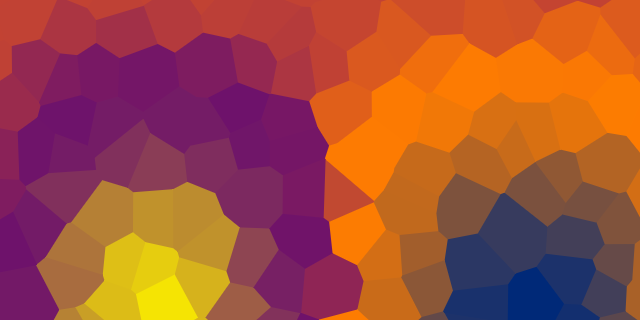
Reproduce this background procedurally as a WebGL 2 fragment shader.

```glsl
#version 300 es
precision highp float;
// Mosaic of flat irregular cells over two glowing arches on a warm red ground.
// Cellular noise picks the nearest jittered seed; each cell takes the colour
// of a smooth two-arch gradient at its seed, with antialiased cell borders.

uniform vec2 u_resolution;
out vec4 fragColor;

const float CELLS = 7.0; // cells per canvas height

const vec3 GROUND = vec3(0.76, 0.26, 0.20);
const vec3 YELLOW = vec3(0.98, 0.92, 0.00);
const vec3 PURPLE = vec3(0.43, 0.07, 0.42);
const vec3 NAVY   = vec3(0.00, 0.16, 0.47);
const vec3 ORANGE = vec3(1.00, 0.49, 0.00);

vec2 hash2(vec2 p) {
    vec3 q = fract(p.xyx * vec3(0.1031, 0.1030, 0.0973));
    q += dot(q, q.yzx + 33.33);
    return fract((q.xx + q.yz) * q.zy);
}

// Rounded arch: 0 at the centre, 1 on the ring
float archRadius(vec2 p, vec2 center, vec2 radii) {
    vec2 q = abs(p - center) / radii;
    return pow(q.x * q.x * q.x + q.y * q.y * q.y, 1.0 / 3.0);
}

// Core fades to ring over the inner span, then ring to ground over the outer
vec3 archColor(float r, vec3 core, vec3 ring, vec2 inner, vec2 outer) {
    vec3 color = mix(core, ring, smoothstep(inner.x, inner.y, r));
    return mix(color, GROUND, smoothstep(outer.x, outer.y, r));
}

// Smooth colour field, in units of the canvas height
vec3 gradient(vec2 p) {
    float leftR = archRadius(p, vec2(0.482, 0.0), vec2(0.456, 0.703));
    float rightR = archRadius(p, vec2(1.654, 0.0), vec2(0.534, 0.69));
    vec3 left = archColor(leftR, YELLOW, PURPLE, vec2(0.0, 1.0), vec2(1.0, 1.5));
    vec3 right = archColor(rightR, NAVY, ORANGE, vec2(0.1, 1.1), vec2(1.02, 1.6));
    return mix(left, right, smoothstep(1.04, 1.085, p.x));
}

// Finds the two seeds nearest to p, in cell units
void nearestSeeds(vec2 p, float jitter, out vec2 first, out vec2 second) {
    vec2 cell = floor(p);
    float d1 = 1e5, d2 = 1e5;
    first = second = cell;
    for (int y = -2; y <= 2; y++) {
        for (int x = -2; x <= 2; x++) {
            vec2 id = cell + vec2(x, y);
            vec2 seed = id + 0.5 + jitter * (hash2(id + 50.0) - 0.5);
            float d = distance(p, seed);
            if (d < d1) {
                d2 = d1;
                second = first;
                d1 = d;
                first = seed;
            } else if (d < d2) {
                d2 = d;
                second = seed;
            }
        }
    }
}

void main() {
    vec2 p = gl_FragCoord.xy / u_resolution.y * CELLS;
    vec2 first, second;
    nearestSeeds(p, 0.9, first, second);

    // Distance to the border between the two nearest cells
    float edge = dot(0.5 * (first + second) - p, normalize(second - first));
    float pixel = CELLS / u_resolution.y;
    float coverage = clamp(0.5 + edge / pixel, 0.5, 1.0);

    vec3 color = mix(gradient(second / CELLS), gradient(first / CELLS), coverage);
    fragColor = vec4(color, 1.0);
}
```
